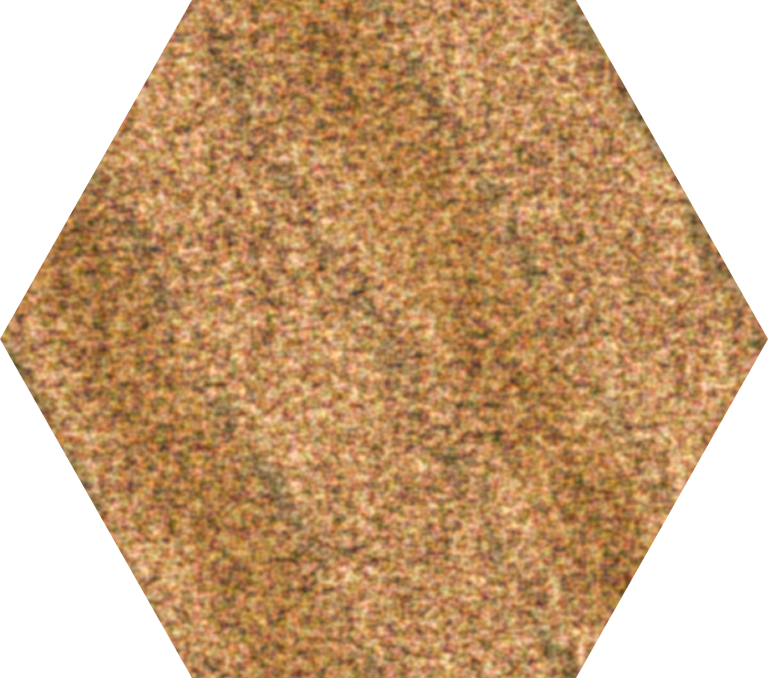
A Shadertoy shader for this texture:

```glsl
// A white-cornered hexagon of dry ploughed soil with slanted, weedy furrows.

const vec3 SHADOW = vec3(0.37, 0.25, 0.18);
const vec3 SOIL   = vec3(0.74, 0.53, 0.325);
const vec3 STRAW  = vec3(0.99, 0.83, 0.62);
const vec3 WEED   = vec3(0.40, 0.40, 0.27);
const vec3 PAPER  = vec3(1.0);

// Unit gradient for a lattice cell
vec2 cellGradient(vec2 cell, float seed) {
    vec3 h = fract(vec3(cell, seed + 0.37).xyx * vec3(0.1031, 0.1030, 0.0973) + seed * 0.1373);
    h += dot(h, h.yzx + 33.33);
    float angle = 6.28318 * fract((h.x + h.y) * h.z);
    return vec2(cos(angle), sin(angle));
}

float cornerValue(vec2 cell, vec2 offset, vec2 corner, vec2 period, float seed) {
    return dot(cellGradient(mod(cell + corner, period), seed), offset - corner);
}

// Gradient noise over the unit tile, wrapping after a whole number of cells
float tileNoise(vec2 uv, vec2 period, float seed) {
    vec2 p = uv * period;
    vec2 i = floor(p);
    vec2 f = p - i;
    vec2 w = f * f * f * (f * (f * 6.0 - 15.0) + 10.0);
    float low = mix(cornerValue(i, f, vec2(0, 0), period, seed),
                    cornerValue(i, f, vec2(1, 0), period, seed), w.x);
    float high = mix(cornerValue(i, f, vec2(0, 1), period, seed),
                     cornerValue(i, f, vec2(1, 1), period, seed), w.x);
    return mix(low, high, w.y);
}

// Soft line at a given place in a repeating 0..1 phase
float softLine(float phase, float centre, float width) {
    float d = abs(fract(phase - centre + 0.5) - 0.5) / width;
    return exp(-d * d);
}

vec3 toneRamp(float tone, vec3 dark, vec3 mid, vec3 light) {
    vec3 low = mix(dark, mid, clamp(tone * 2.0, 0.0, 1.0));
    return mix(low, light, clamp(tone * 2.0 - 1.0, 0.0, 1.0));
}

// Coverage of a flat-topped hexagon that spans the tile
float hexagon(vec2 uv, float blur) {
    vec2 q = abs(uv - 0.5);
    return 1.0 - smoothstep(-blur, blur, q.x + 0.5 * q.y - 0.5);
}

vec3 field(vec2 uv) {
    // Slanted coordinate: two band pairs across, one down
    float wobble = 0.035 * tileNoise(uv, vec2(9, 8), 1.0)
                 + 0.015 * tileNoise(uv, vec2(32, 28), 2.0);
    float bands = 2.0 * uv.x + uv.y + wobble;
    float phase = fract(bands);

    // Worn brown strip, weedy furrows and faint wheel tracks
    float worn = smoothstep(0.55, 0.74, phase) * (1.0 - smoothstep(0.88, 0.99, phase));
    float furrow = softLine(2.0 * bands, 0.97, 0.075);
    float track = softLine(bands, 0.78, 0.018) + 0.6 * softLine(bands, 0.24, 0.02);
    float patches = tileNoise(uv, vec2(14, 12), 3.0);
    float weeds = furrow * smoothstep(-0.25, 0.4, patches + 0.5 * tileNoise(uv, vec2(40, 36), 4.0));

    // Clods, crumbs and grit
    float clods = tileNoise(uv, vec2(56, 66), 5.0);
    float crumbs = tileNoise(uv, vec2(92, 96), 6.0);
    float grit = tileNoise(uv, vec2(150, 140), 7.0);
    float grain = 0.42 * clods + 0.38 * crumbs + 0.26 * grit;
    float drift = 0.16 * tileNoise(uv, vec2(5, 4), 8.0)
                + 0.22 * tileNoise(uv, vec2(22, 24), 9.0);
    float tone = 0.56 + grain * mix(1.05, 0.9, worn) + drift
               - 0.12 * worn - 0.10 * furrow - 0.07 * track;

    // Uneven tint
    vec3 colour = toneRamp(tone, SHADOW, SOIL, STRAW);
    colour += vec3(0.10, -0.03, -0.04) * tileNoise(uv, vec2(84, 78), 10.0);
    colour += vec3(-0.05, 0.07, -0.05) * tileNoise(uv, vec2(64, 58), 11.0);
    colour += vec3(-0.02, 0.0, 0.12) * tileNoise(uv, vec2(72, 64), 12.0);
    colour -= vec3(0.0, 0.005, 0.035) * worn;
    return mix(colour, WEED + 0.35 * grain, 0.5 * weeds);
}

void mainImage(out vec4 fragColor, in vec2 fragCoord) {
    vec2 uv = fragCoord / iResolution.xy;
    float inside = hexagon(uv, 0.8 / iResolution.x);
    fragColor = vec4(mix(PAPER, clamp(field(uv), 0.0, 1.0), inside), 1.0);
}
```
